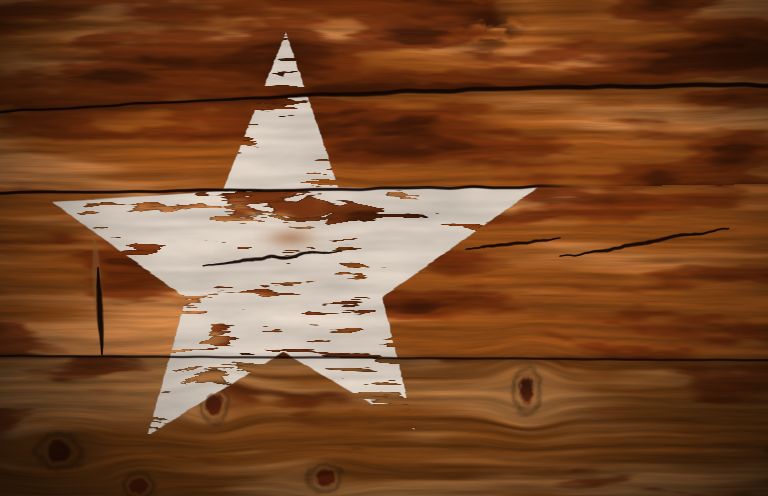
This texture is drawn by a Shadertoy shader. Its source:

```glsl
// Weathered wooden planks carrying a worn white five-pointed star.
// Stretched noise makes grain and stains; a polygon distance, broken by
// flake noise, makes the paint; seams, cracks, knots and a vignette follow.

const vec3 DARK  = vec3(.10, .03, .01);
const vec3 RED   = vec3(.40, .155, .04);
const vec3 BROWN = vec3(.54, .28, .085);
const vec3 TAN   = vec3(.72, .46, .25);
const vec3 PAINT = vec3(.88, .83, .78);
const float ASPECT = 1.55;
const float WEAR = .615;          // lower value: more paint lost
const float GRAIN_LINES = 95.;
const float VIGNETTE = .75;

const vec2 STAR[10] = vec2[10](
  vec2(.577, .935), vec2(.683, .622), vec2(1.087, .623), vec2(.772, .401), vec2(.836, .135),
  vec2(.572, .290), vec2(.298, .122), vec2(.375, .399), vec2(.105, .593), vec2(.449, .615));
// Knots: centre, radii
const vec4 KNOTS[5] = vec4[5](
  vec4(1.063, .212, .021, .034), vec4(.432, .185, .021, .027), vec4(.12, .09, .034, .027),
  vec4(.28, .022, .022, .020), vec4(.655, .036, .026, .020));

float hash(vec2 p) {
  vec3 q = fract(p.xyx * .1031);
  q += dot(q, q.yzx + 33.33);
  return fract((q.x + q.y) * q.z);
}
float noise(vec2 p) {
  vec2 i = floor(p), f = fract(p);
  f = f * f * (3. - 2. * f);
  return mix(mix(hash(i), hash(i + vec2(1, 0)), f.x),
             mix(hash(i + vec2(0, 1)), hash(i + 1.), f.x), f.y);
}
float fbm(vec2 p) {
  float sum = 0., amp = .533;
  for (int i = 0; i < 4; i++) { sum += amp * noise(p); p = p * 2.03 + 17.3; amp *= .5; }
  return sum;
}
float spot(vec2 p, vec2 c, vec2 r) {
  vec2 d = (p - c) / r;
  return exp(-dot(d, d));
}
float starDistance(vec2 p) {
  float d = 1e3, s = 1.;
  for (int i = 0, j = 9; i < 10; j = i, i++) {
    vec2 e = STAR[j] - STAR[i], w = p - STAR[i];
    vec2 b = w - e * clamp(dot(w, e) / dot(e, e), 0., 1.);
    d = min(d, dot(b, b));
    bvec3 c = bvec3(p.y >= STAR[i].y, p.y < STAR[j].y, e.x * w.y > e.y * w.x);
    if (all(c) || all(not(c))) s = -s;
  }
  return s * sqrt(d);
}
float seam(float d, float w, float px) { return 1. - smoothstep(w * .4, w + px, abs(d)); }
float crack(vec2 p, vec2 a, vec2 b, float w, float px) {
  vec2 e = b - a;
  float t = clamp(dot(p - a, e) / dot(e, e), 0., 1.);
  return seam(length(p - a - e * t), w * (.15 + sin(3.14 * t)), px);
}

void mainImage(out vec4 fragColor, in vec2 fragCoord) {
  vec2 p = fragCoord / iResolution.xy * vec2(ASPECT, 1.);
  float px = 1. / iResolution.y;

  // Planks
  float rough = .004 * (noise(p * vec2(22., 5.)) - .5);
  float s1 = p.y - (.774 + .066 * p.x - .02 * p.x * p.x) + rough;
  float s2 = p.y - (.611 + .0115 * p.x) + rough;
  float s3 = p.y - (.283 - .006 * p.x) + rough * .5;
  float low = 1. - step(0., s3), top = step(0., s1);
  vec2 q = p + (top + step(0., s2) - low) * vec2(3.7, 1.31) + 8.;

  // Grain bending round the knots
  float g = q.y + .035 * (fbm(q * vec2(1.8, 4.)) - .5);
  for (int i = 0; i < 5; i++) {
    vec4 k = KNOTS[i];
    g -= .8 * (p.y - k.y) * spot(p, k.xy, k.zw * vec2(3.2, 2.2));
  }
  g -= .8 * (p.y - .585) * spot(p, vec2(.615, .585), vec2(.09, .05));
  float lines = noise(vec2(q.x * 2.5, g * GRAIN_LINES));
  float fine = fbm(vec2(q.x * 9., g * 170.));

  // Pale bare wood and red stain
  float pale = spot(p, vec2(1.17, .87), vec2(.2, .05)) + spot(p, vec2(1.25, .47), vec2(.3, .06))
    + spot(p, vec2(1.12, .54), vec2(.17, .04)) + spot(p, vec2(.2, .66), vec2(.22, .05))
    + .6 * spot(p, vec2(.72, .2), vec2(.28, .08)) + .6 * spot(p, vec2(1.22, .7), vec2(.2, .06));
  float stained = spot(p, vec2(.3, .86), vec2(.2, .045)) + spot(p, vec2(1.34, .91), vec2(.18, .035))
    + spot(p, vec2(.88, .75), vec2(.24, .05)) + spot(p, vec2(.27, .74), vec2(.26, .035))
    + spot(p, vec2(1.32, .585), vec2(.24, .03)) + spot(p, vec2(.9, .47), vec2(.09, .03))
    + spot(p, vec2(.28, .44), vec2(.09, .06)) + spot(p, vec2(1.48, .69), vec2(.06, .1));
  float tone = fbm(vec2(q.x * 2., g * 13.)) + .17 * pale + .15 * (lines - .5);
  vec3 col = mix(BROWN, TAN, smoothstep(.42, .72, tone));
  float stain = fbm(vec2(q.x * 4., g * 18.) + 31.) + .2 * stained - .1 * pale
    + .08 * top - .07 * low + .14 * (fine - .5);
  col = mix(col, RED, .85 * smoothstep(.49, .64, stain));
  col = mix(col, DARK, .5 * smoothstep(.68, .85, stain));
  col *= .67 + .32 * lines + .38 * fine;
  col *= mix(vec3(1), vec3(.77, .79, .78), low);
  float soot = spot(p, vec2(.99, .945), vec2(.055, .045)) * smoothstep(.35, .6, fbm(q * vec2(25., 45.)));
  col = mix(col, DARK, .75 * soot);

  // Worn paint
  float flake = fbm(vec2(q.x * 11., g * 48.) + 5.);
  float streak = fbm(vec2(q.x * 10., g * 135.) + 9.);
  float peel = .17 * spot(p, vec2(.64, .572), vec2(.25, .02)) + .17 * spot(p, vec2(.615, .592), vec2(.05, .03))
    + .28 * spot(p, vec2(.577, .812), vec2(.07, .02)) + .15 * spot(p, vec2(.433, .325), vec2(.03, .035))
    + .17 * spot(p, vec2(.435, .242), vec2(.027, .022)) + .10 * spot(p, vec2(.84, .48), vec2(.06, .02))
    + .14 * spot(p, vec2(.77, .165), vec2(.12, .06)) + .06 * spot(p, vec2(.7, .33), vec2(.12, .07))
    + .07 * (1. - smoothstep(.13, .24, p.y)) + .04 * smoothstep(.72, .85, p.y);
  float wear = mix(flake, streak, .48) + peel - .025;
  float sd = starDistance(p) + .004 * (fine - .5);
  float inside = 1. - smoothstep(-px, px, sd);
  float paint = inside * (1. - smoothstep(WEAR - .012, WEAR + .012, wear));
  vec3 white = PAINT * (.87 + .16 * fbm(q * vec2(9., 30.)) + .1 * (lines - .5));
  white = mix(white, vec3(.68, .50, .37), .8 * spot(p, vec2(.587, .52), vec2(.045, .018)));
  col *= 1. - .3 * inside * (1. - smoothstep(WEAR, WEAR + .05, wear));
  col = mix(col, white, paint);

  // Knots
  for (int i = 0; i < 5; i++) {
    vec4 k = KNOTS[i];
    float d = length((p - k.xy) / k.zw) + .7 * (fbm(p * 55.) - .5);
    col = mix(col, DARK * (1. + 2.5 * fine), .88 * (1. - smoothstep(.55, 1., d)));
    col *= 1. - .25 * (1. - paint) * exp(-pow((d - 1.3) * 4., 2.));
  }

  // Seams and cracks
  vec2 c = p + vec2(.006, .012) * (fbm(p * vec2(24., 18.)) - .5);
  float gap = seam(s1, mix(.002, .0048, smoothstep(.4, .75, p.x)), px);
  gap = max(gap, seam(s2, .0028, px) * mix(1., .2, smoothstep(1.05, 1.2, p.x)));
  gap = max(gap, .85 * seam(s3, .0018, px));
  gap = max(gap, crack(c, vec2(.41, .464), vec2(.69, .495), .0028, px));
  gap = max(gap, crack(c, vec2(.94, .497), vec2(1.13, .520), .0026, px));
  gap = max(gap, crack(c, vec2(1.13, .483), vec2(1.47, .538), .0034, px));
  col = mix(col, TAN * .75, .6 * crack(c, vec2(.19, .52), vec2(.203, .33), .009, px));
  gap = max(gap, crack(c, vec2(.198, .46), vec2(.207, .285), .006, px));
  col *= 1. - .3 * (exp(-abs(s1) * 90.) + exp(-abs(s3) * 110.)) * (1. - .7 * paint);
  col = mix(col, DARK * .6, .92 * gap);

  // Vignette
  float r = length((p - vec2(.8, .54)) * vec2(.95, 1.15));
  col *= 1. - VIGNETTE * smoothstep(.4, 1.15, r);
  fragColor = vec4(clamp(col, 0., 1.), 1.);
}
```
